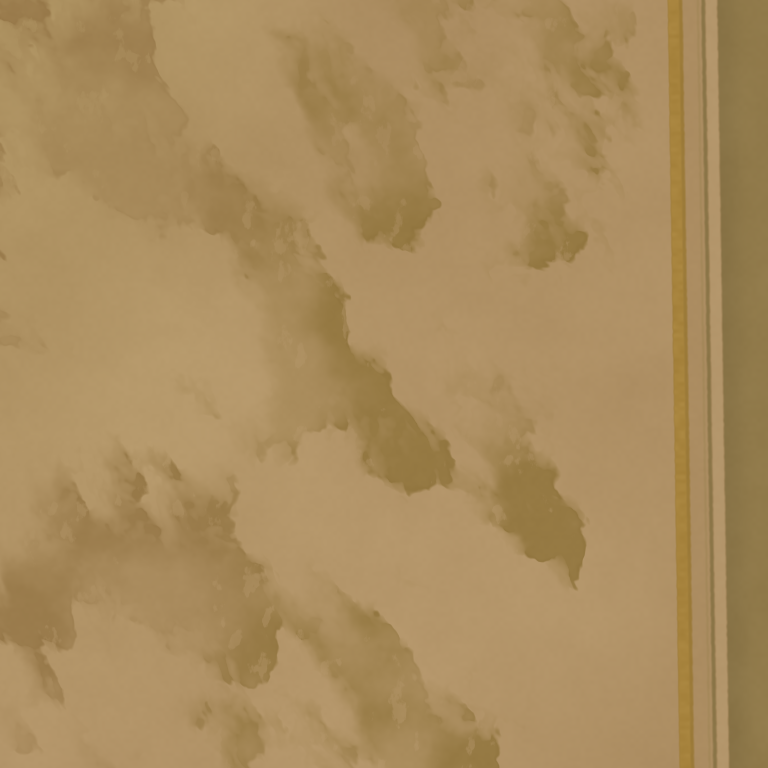
Write a Shadertoy shader that draws this texture.

```glsl
// Sponged plaster wall with olive blotches slanting down to the right,
// closed off by a gold stripe, a thin groove, a pale trim and a green-grey band.
// Blotches are thresholded warped noise: crisp on the lower right, soft behind.

#define BLOTCH_SCALE vec2(6.2, 10.5)
#define BLOTCH_LEVEL 0.555
#define CRISP_WIDTH 0.016
#define SOFT_WIDTH 0.12
#define WARP 0.040
#define LEAN 0.0155
#define PLASTER_PALE vec3(0.718, 0.600, 0.428)
#define PLASTER_WARM vec3(0.672, 0.550, 0.380)
#define OLIVE vec3(0.585, 0.475, 0.262)
#define BROWN vec3(0.605, 0.485, 0.300)
#define GOLD vec3(0.655, 0.515, 0.240)
#define BAND vec3(0.555, 0.468, 0.285)

float hash(vec2 p) {
    vec3 q = fract(vec3(p.xyx) * 0.1031);
    q += dot(q, q.yzx + 33.33);
    return fract((q.x + q.y) * q.z);
}

float noise(vec2 p) {
    vec2 cell = floor(p), f = fract(p);
    f = f * f * (3.0 - 2.0 * f);
    return mix(mix(hash(cell), hash(cell + vec2(1, 0)), f.x),
               mix(hash(cell + vec2(0, 1)), hash(cell + vec2(1, 1)), f.x), f.y);
}

float fbm(vec2 p) {
    float sum = 0.0, weight = 0.5;
    for (int i = 0; i < 5; i++) {
        sum += weight * noise(p);
        p = mat2(0.8, 0.6, -0.6, 0.8) * p * 2.03 + 17.3;
        weight *= 0.5;
    }
    return sum / 0.97;
}

// Height of the blotch field, stretched along the slanting stroke
float blotchField(vec2 uv) {
    vec2 warp = vec2(fbm(uv * 13.0 + 3.1), fbm(uv * 13.0 + 41.7)) - 0.5;
    uv += WARP * warp;
    vec2 stroke = normalize(vec2(0.58, -0.81));
    vec2 p = vec2(dot(uv, stroke), dot(uv, vec2(-stroke.y, stroke.x)));
    return fbm(p * BLOTCH_SCALE + vec2(23.0, 8.0));
}

// Smooth-edged vertical strip
float strip(float x, float centre, float halfWidth, float blur) {
    return 1.0 - smoothstep(halfWidth - blur, halfWidth + blur, abs(x - centre));
}

vec3 plaster(vec2 uv) {
    float cloud = fbm(uv * 4.0 + 60.0);
    vec2 toGlow = uv - vec2(0.36, 0.28);
    float glow = exp(-4.0 * dot(toGlow, toGlow));
    float pale = clamp(0.22 + 0.6 * glow + 1.5 * (cloud - 0.5), 0.0, 1.0);
    vec3 col = mix(PLASTER_WARM, PLASTER_PALE, pale);
    // Yellower light towards the upper left
    return col + vec3(-0.006, 0.008, -0.016) * (1.0 - smoothstep(0.0, 0.6, uv.x)) * uv.y;
}

vec3 addBlotches(vec3 col, vec2 uv) {
    float height = blotchField(uv);
    float fall = height - blotchField(uv + 0.014 * vec2(0.80, -0.60));
    float crisp = smoothstep(-0.02, 0.035, fall);
    float width = mix(SOFT_WIDTH, CRISP_WIDTH, crisp);
    float level = BLOTCH_LEVEL + 0.25 * smoothstep(0.81, 0.87, uv.x);
    float cover = smoothstep(level - width, level + width, height);

    // Uneven paint load, a few worn flecks and a darker rim on the crisp side
    float load = mix(0.35, 1.0, smoothstep(0.35, 0.62, fbm(uv * 6.0 + 90.0)));
    float fleck = smoothstep(0.66, 0.74, fbm(uv * vec2(46.0, 30.0) + 12.0));
    float rim = crisp * exp(-pow((height - level - 0.02) / 0.018, 2.0));
    vec3 paint = mix(BROWN, OLIVE, smoothstep(0.1, 0.45, uv.x + 0.3 * (noise(uv * 4.0) - 0.5)));
    col = mix(col, paint, cover * load * (1.0 - 0.45 * fleck));
    return col - 0.012 * rim * cover;
}

vec3 addBorder(vec3 col, vec2 uv, float blur) {
    float x = uv.x - LEAN * (1.0 - uv.y);
    float weave = noise(uv * vec2(90.0, 190.0)) - 0.5;
    x += 0.0008 * weave;
    col = mix(col, PLASTER_WARM, smoothstep(0.885, 0.885 + blur, x));
    col = mix(col, GOLD * 0.93, strip(x, 0.879, 0.0095, blur));
    col = mix(col, GOLD + 0.03 * weave, strip(x, 0.877, 0.0070, blur));
    col = mix(col, PLASTER_PALE * 0.98, strip(x, 0.926, 0.007, blur));
    col = mix(col, BAND * 0.98, strip(x, 0.9155, 0.0024, blur));
    col = mix(col, BAND * 1.08, strip(x, 0.9085, 0.0014, blur) * 0.4);

    // Band, shaded along its inner edge
    float shade = 0.96 + 0.06 * smoothstep(0.934, 0.975, x);
    vec3 band = BAND * shade + 0.025 * (fbm(uv * 18.0) - 0.5);
    return mix(col, band, smoothstep(0.934 - blur, 0.934 + blur, x));
}

void mainImage(out vec4 fragColor, in vec2 fragCoord) {
    vec2 uv = fragCoord / iResolution.xy;
    float blur = max(0.0018, 0.8 / iResolution.x);
    vec3 col = addBlotches(plaster(uv), uv);
    col = addBorder(col, uv, blur);

    // Faint surface grain
    col += 0.008 * (noise(uv * 170.0) - 0.5) + 0.012 * (fbm(uv * 28.0) - 0.5);
    fragColor = vec4(clamp(col, 0.0, 1.0), 1.0);
}
```
